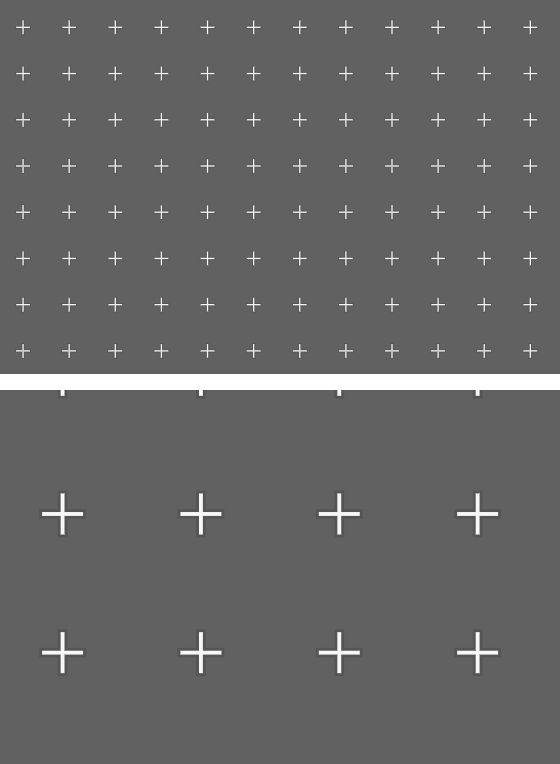
Top, the full canvas; bottom, a detail of the centre.
Write a WebGL 1 fragment shader that draws this pattern.

```glsl
precision highp float;
// Draws a regular grid of thin white plus signs on flat mid grey.

uniform vec2 u_resolution;

// Distance to a plus sign centred on the origin, negative inside.
float plusDistance(vec2 p, float armLength, float halfWidth) {
    vec2 q = abs(p);
    if (q.x < q.y) q = q.yx;
    return max(q.x - armLength, q.y - halfWidth);
}

// Share of a pixel covered by the shape at this distance.
float coverage(float distance, float pixel) {
    return clamp(0.5 - distance / pixel, 0.0, 1.0);
}

void main() {
    // Twelve columns and eight rows, with a small remainder at right and top
    vec2 cells = vec2(12.143, 8.091);
    vec2 cell = fract(gl_FragCoord.xy / u_resolution * cells) - 0.5;
    float pixel = cells.x / u_resolution.x;

    float plus = plusDistance(cell, 0.148, 0.014);

    // Faint dark fringe around the strokes, then the strokes themselves
    float grey = mix(0.38, 0.335, coverage(plus - 0.021, pixel));
    grey = mix(grey, 0.97, coverage(plus, pixel));

    gl_FragColor = vec4(vec3(grey), 1.0);
}
```
